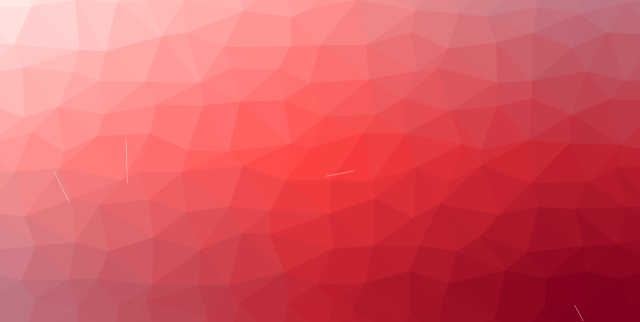
Reproduce this background procedurally as a Shadertoy shader.

```glsl
// Low-poly gradient: a jittered lattice is split into flat triangles.
// Each one takes the mean of a horizontal and a vertical colour ramp,
// pale pink through bright red to maroon, read at its centroid.

#define CELLS vec2(15.0, 9.65)
#define LATTICE_SHIFT vec2(0.45, 0.6)
#define JITTER 0.62
#define RAMP_MIDDLE 0.5
#define RAMP_END vec2(0.9, 0.91)
#define PALE vec3(1.0, 0.92, 0.91)
#define RED vec3(1.0, 0.25, 0.25)
#define MAROON vec3(0.5, 0.0, 0.115)
#define SEAM_WIDTH 0.0016
#define SEAM_STRENGTH 0.35

vec2 hash2(vec2 p) {
    vec3 q = fract(p.xyx * vec3(0.1031, 0.1030, 0.0973));
    q += dot(q, q.yzx + 33.33);
    return fract((q.xx + q.yz) * q.zy);
}

// Lattice point in height units, displaced within its cell.
vec2 vertex(vec2 id, vec2 aspect) {
    vec2 offset = JITTER * (hash2(id + 41.0) - 0.5);
    return (id + offset - LATTICE_SHIFT) / CELLS * aspect;
}

vec3 ramp(float t, float end) {
    vec3 lightHalf = mix(PALE, RED, clamp(t / RAMP_MIDDLE, 0.0, 1.0));
    return mix(lightHalf, MAROON, clamp((t - RAMP_MIDDLE) / (end - RAMP_MIDDLE), 0.0, 1.0));
}

// Colour field: left to right averaged with top to bottom.
vec3 gradient(vec2 uv) {
    return 0.5 * (ramp(uv.x, RAMP_END.x) + ramp(1.0 - uv.y, RAMP_END.y));
}

float cross2(vec2 a, vec2 b) {
    return a.x * b.y - a.y * b.x;
}

// Signed distance to the line a-b, positive on its right side.
float edgeSide(vec2 p, vec2 a, vec2 b) {
    return -cross2(normalize(b - a), p - a);
}

// Flat triangle colour, premultiplied by its smooth coverage.
vec4 facet(vec2 p, vec2 a, vec2 b, vec2 c, vec2 aspect, float pixel) {
    float winding = sign(cross2(b - a, c - a));
    float d = max(max(winding * edgeSide(p, a, b), winding * edgeSide(p, b, c)),
                  winding * edgeSide(p, c, a));
    float coverage = clamp(0.5 - d / pixel, 0.0, 1.0);
    return vec4(gradient((a + b + c) / (3.0 * aspect)), 1.0) * coverage;
}

// Hairline between two points given in canvas fractions.
float seam(vec2 p, vec2 a, vec2 b, vec2 aspect, float pixel) {
    vec2 along = (b - a) * aspect;
    vec2 q = p - a * aspect;
    float d = length(q - along * clamp(dot(q, along) / dot(along, along), 0.0, 1.0));
    return 1.0 - smoothstep(0.0, SEAM_WIDTH + 0.5 * pixel, d);
}

void mainImage(out vec4 fragColor, in vec2 fragCoord) {
    vec2 uv = fragCoord / iResolution.xy;
    vec2 aspect = vec2(iResolution.x / iResolution.y, 1.0);
    vec2 p = uv * aspect;
    float pixel = 1.0 / iResolution.y;
    vec2 cell = floor(uv * CELLS + LATTICE_SHIFT);

    // Mesh: split every nearby quad along its shorter diagonal.
    vec4 sum = vec4(gradient(uv), 1.0) * 0.0001;
    for (int y = -1; y <= 1; y++) {
        for (int x = -1; x <= 1; x++) {
            vec2 id = cell + vec2(x, y);
            vec2 a = vertex(id, aspect);
            vec2 b = vertex(id + vec2(1.0, 0.0), aspect);
            vec2 c = vertex(id + vec2(1.0, 1.0), aspect);
            vec2 d = vertex(id + vec2(0.0, 1.0), aspect);
            if (distance(a, c) < distance(b, d)) {
                sum += facet(p, a, b, c, aspect, pixel) + facet(p, a, c, d, aspect, pixel);
            } else {
                sum += facet(p, a, b, d, aspect, pixel) + facet(p, b, c, d, aspect, pixel);
            }
        }
    }
    vec3 color = sum.rgb / sum.a;

    // Faint open seams between a few facets.
    float seams = seam(p, vec2(0.197, 0.567), vec2(0.199, 0.433), aspect, pixel);
    seams = max(seams, seam(p, vec2(0.085, 0.466), vec2(0.108, 0.373), aspect, pixel));
    seams = max(seams, seam(p, vec2(0.510, 0.453), vec2(0.553, 0.469), aspect, pixel));
    seams = max(seams, seam(p, vec2(0.898, 0.052), vec2(0.911, 0.005), aspect, pixel));
    fragColor = vec4(mix(color, PALE, SEAM_STRENGTH * seams), 1.0);
}
```
